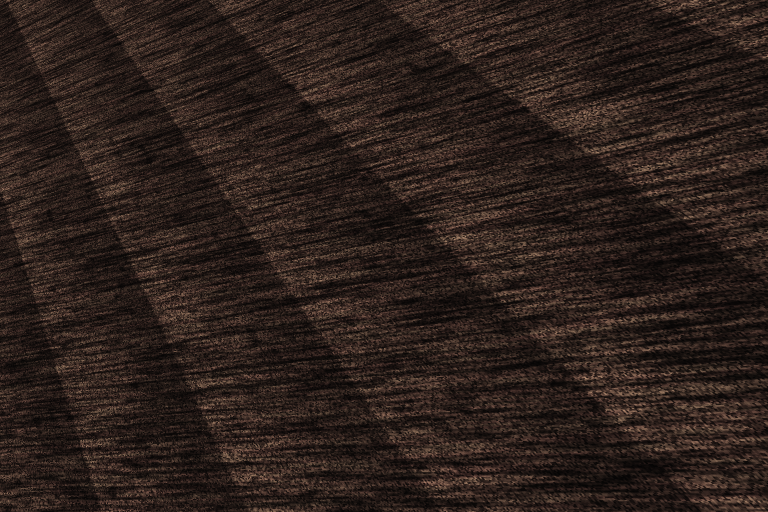
This texture is drawn by a Shadertoy shader. Its source:

```glsl
// Dark brown woven cloth seen in perspective, with broad pleat-like bands.
// A projective map gives cloth coordinates: x counts the bands, y crosses the
// threads. Stretched value noise makes threads, slubs, grain and worn patches.

const vec3 ROSE_BROWN = vec3(1.00, 0.64, 0.57);
const vec3 OLIVE_BROWN = vec3(1.00, 0.78, 0.62);
const float BAND_DARK = 0.122;   // brightness at the end of a band
const float BAND_LIGHT = 0.222;  // brightness at the start of a band

float hash(vec2 cell) {
    vec3 p = fract(cell.xyx * vec3(0.1031, 0.1030, 0.0973));
    p += dot(p, p.yzx + 33.33);
    return fract((p.x + p.y) * p.z);
}

float valueNoise(vec2 p) {
    vec2 cell = floor(p);
    vec2 f = fract(p);
    f = f * f * (3.0 - 2.0 * f);
    float low = mix(hash(cell), hash(cell + vec2(1, 0)), f.x);
    float high = mix(hash(cell + vec2(0, 1)), hash(cell + vec2(1, 1)), f.x);
    return mix(low, high, f.y);
}

// Maps canvas position (in canvas heights) onto the tilted cloth plane.
vec2 clothPlane(vec2 p) {
    float depth = 0.2292 + 0.1179 * p.x - 0.1035 * p.y;
    return vec2(p.x + 0.312 * p.y - 0.195, p.y + 0.008) / depth;
}

// Bright after each fold, fading to dark before the next one.
float bandShade(float across, float wear) {
    float f = fract(across);
    float fade = 1.0 - smoothstep(0.0, 1.0, f + 0.25 * (wear - 0.5));
    float fold = smoothstep(0.0, 0.03, f);
    return mix(BAND_DARK, BAND_LIGHT, fade * fold);
}

// Long threads of three widths, between 0 and 1.
float threads(vec2 cloth) {
    float broad = valueNoise(cloth * vec2(2.6, 36.0));
    float thin = valueNoise(cloth * vec2(5.0, 68.0) + 17.0);
    float hair = valueNoise(cloth * vec2(14.0, 105.0) + 41.0);
    return 0.36 * broad + 0.38 * thin + 0.26 * hair;
}

vec3 clothColor(vec2 cloth) {
    float wear = valueNoise(cloth * vec2(3.2, 2.6) + 5.0);
    float shade = bandShade(cloth.x, wear) * mix(0.86, 1.14, wear);

    // Thread relief, then twill grain
    float relief = smoothstep(0.15, 0.85, threads(cloth));
    float grain = hash(floor(cloth * vec2(130.0, 105.0)));
    float tone = shade * (0.28 + 1.44 * relief) * (0.25 + 1.50 * grain);

    // Short dark slubs
    float slub = valueNoise(cloth * vec2(13.0, 30.0) + 71.0);
    tone *= 1.0 - 0.5 * smoothstep(0.76, 0.92, slub);

    // Hue drifts from thread to thread and turns paler in the light
    float dye = valueNoise(cloth * vec2(4.0, 60.0) + 93.0);
    float pale = clamp(0.75 * dye + 1.4 * (tone - 0.14), 0.0, 1.0);
    return 0.010 + tone * mix(ROSE_BROWN, OLIVE_BROWN, pale);
}

void mainImage(out vec4 fragColor, in vec2 fragCoord) {
    // Four samples per pixel smooth the folds and the far threads
    vec3 color = vec3(0.0);
    for (int i = 0; i < 4; i++) {
        vec2 offset = vec2(i & 1, i >> 1) * 0.5 - 0.25;
        color += clothColor(clothPlane((fragCoord + offset) / iResolution.y));
    }
    fragColor = vec4(color * 0.25, 1.0);
}
```
